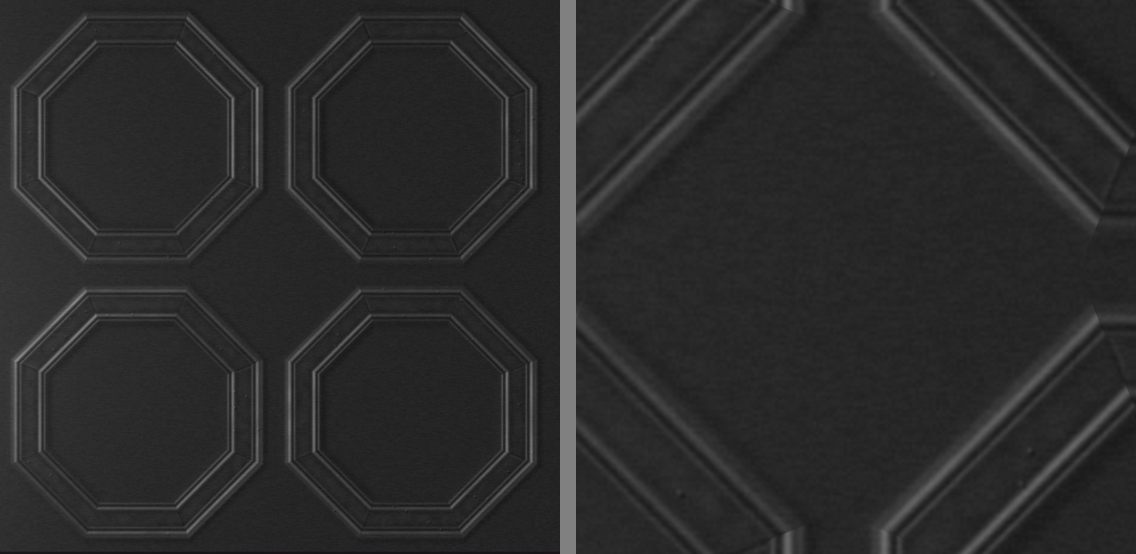
Left, the full canvas; right, a detail of the centre.
Reproduce this pattern procedurally as a WebGL 1 fragment shader.

```glsl
precision highp float;
uniform vec2 u_resolution;

const float SECTOR = 0.78539816; // angle of one octagon side

float hash(vec2 p) {
  vec3 q = fract(vec3(p.xyx) * 0.1031);
  q += dot(q, q.yzx + 33.33);
  return fract((q.x + q.y) * q.z);
}

float noise(vec2 p) {
  vec2 i = floor(p), f = fract(p);
  f = f * f * (3.0 - 2.0 * f);
  return mix(mix(hash(i), hash(i + vec2(1.0, 0.0)), f.x),
             mix(hash(i + vec2(0.0, 1.0)), hash(i + 1.0), f.x), f.y);
}

float bump(float x, float center, float width) {
  float t = (x - center) / width;
  return exp(-t * t);
}

// How squarely a side faces the lamp (x) and its paint sheen (y)
vec2 sideLight(float side, vec2 toLamp, vec2 cell) {
  vec2 normal = vec2(cos(side * SECTOR), sin(side * SECTOR));
  float sheen = 0.8 + 0.45 * hash(cell * 17.0 + mod(side, 8.0) * 3.1 + 5.0);
  return vec2(dot(normal, toLamp), sheen);
}

void main() {
  // One unit is the spacing of the octagons; y runs downwards
  float scale = 2.043 / u_resolution.x;
  vec2 p = vec2(gl_FragCoord.x, u_resolution.y - gl_FragCoord.y) * scale;
  vec2 cell = clamp(floor(p), 0.0, 1.0);
  vec2 q = p - cell - vec2(0.499, 0.503);
  vec2 lamp = vec2(-1.0, 0.65);
  vec2 toLamp = normalize(lamp - cell - 0.5);

  // Octagonal radius and the seam between neighbouring sides
  float angle = atan(q.y, q.x);
  float sector = floor(angle / SECTOR);
  float seam = length(q) * sin(angle - (sector + 0.5) * SECTOR);
  vec2 a = abs(q);
  float r = max(max(a.x, a.y), (a.x + a.y) * 0.7071);
  vec2 light = mix(sideLight(sector, toLamp, cell),
                   sideLight(sector + 1.0, toLamp, cell),
                   smoothstep(-scale, scale, seam));
  float facing = light.x;
  float gleam = light.y * (0.06 + 0.2 * pow(abs(facing), 1.6));

  // Painted ground, brighter towards the lamp
  float tone = 0.137 + 0.07 * exp(-1.9 * p.x) * (0.4 + 0.6 * bump(p.y, 1.15, 0.9));
  tone += 0.006 * bump(length(p - vec2(0.5, 1.0)), 0.0, 0.9);

  // Soft shadows on both sides of the moulding
  tone -= bump(r, 0.468, 0.012) * (0.012 - 0.02 * facing);
  tone -= bump(r, 0.32, 0.015) * (0.012 + 0.022 * facing);

  // Flat band between the ridges, with brush marks and mitre joints
  float band = smoothstep(0.362, 0.37, r) - smoothstep(0.412, 0.422, r);
  float joint = hash(cell * 9.0 + sector + 20.0);
  tone += band * (0.01 + 0.025 * (noise(p * 45.0) - 0.5));
  tone -= band * 0.035 * joint * bump(seam, 0.0, 0.004);
  tone += band * 0.035 * joint * bump(seam, 0.006, 0.004);

  // Grooves and paired ridges; the crest shifts to the lit flank
  float shift = 0.002 * facing;
  tone -= 0.035 * (bump(r, 0.43, 0.005) + bump(r, 0.342, 0.005));
  tone -= 0.015 * (bump(r, 0.412, 0.007) + bump(r, 0.368, 0.007));
  float wear = 0.85 + 0.3 * noise(p * 18.0);
  float ridges = bump(r, 0.441 + shift, 0.0065) + 0.3 * bump(r, 0.455, 0.006)
               + 0.45 * bump(r, 0.423 + shift, 0.0042)
               + bump(r, 0.352 + shift, 0.006) + 0.5 * bump(r, 0.335 + shift, 0.0042);
  tone += ridges * gleam * wear;

  // Sparse paint specks on the moulding
  vec2 speckCell = floor(p * 24.0);
  vec2 speckAt = 0.25 + 0.5 * vec2(hash(speckCell + 3.0), hash(speckCell + 8.0));
  vec2 speckGap = fract(p * 24.0) - speckAt;
  float onMoulding = smoothstep(0.33, 0.35, r) - smoothstep(0.45, 0.47, r);
  float speck = step(0.92, hash(speckCell + 41.0)) * onMoulding;
  tone += speck * (0.07 * bump(length(speckGap), 0.0, 0.09)
                 - 0.05 * bump(length(speckGap - vec2(0.1)), 0.0, 0.09));

  // Fine horizontal weave and grain
  tone += 0.018 * (noise(p * vec2(70.0, 230.0)) - 0.5);
  tone += 0.022 * (noise(p * 240.0 + 50.0) - 0.5);

  // Dark lower edge
  float edge = smoothstep(0.012, 0.004, gl_FragCoord.y * scale);
  vec3 color = mix(vec3(tone), vec3(0.085, 0.06, 0.075), 0.8 * edge);
  gl_FragColor = vec4(color, 1.0);
}
```
